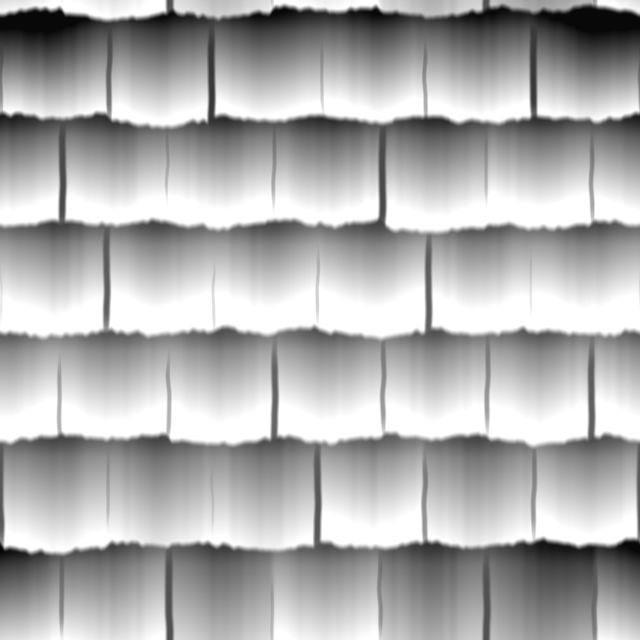
Write a three.js fragment shader that draws this texture map.

```glsl
// Greyscale height map of wooden roof shingles: six staggered courses of six.
// Each course ramps from a shadowed top to a bright ragged lip that overlaps
// the course below; seams, lips and tones vary by hashes that wrap at the border.

varying vec2 vUv;

const float COUNT = 6.0;        // shingles across and courses down
const float COURSE_SHIFT = 0.12; // part of a course hidden below the canvas
const float STAGGER = 0.575;    // seam offset of every other course

float hash(vec2 p) {
  return fract(sin(dot(p, vec2(127.1, 311.7))) * 4375.85);
}

// Hash of one shingle or seam, wrapping over the canvas
float cellHash(float column, float row, float seed) {
  return hash(vec2(mod(column, COUNT) + seed * 7.3, row + seed * 3.1));
}

// Smooth one-dimensional noise that repeats after a whole period
float noise(float x, float period, float seed) {
  float i = floor(x);
  float f = smoothstep(0.0, 1.0, x - i);
  return mix(hash(vec2(mod(i, period), seed)),
             hash(vec2(mod(i + 1.0, period), seed)), f);
}

// Nearest seam: x = its column, y = signed distance in shingle widths
vec2 nearestSeam(float x, float row) {
  float u = x * COUNT - STAGGER * (1.0 - mod(row, 2.0));
  float column = floor(u + 0.5);
  float jitter = (cellHash(column, row, 1.0) - 0.5) * 0.06;
  return vec2(column, u - column - jitter);
}

// Per-shingle random value, blended softly over the seam
float shingleValue(vec2 seam, float row, float seed) {
  return mix(cellHash(seam.x - 1.0, row, seed), cellHash(seam.x, row, seed),
             smoothstep(-0.04, 0.04, seam.y));
}

// One at a seam, falling to zero in the middle of a shingle
float sideRise(float d) {
  return 1.0 - smoothstep(0.0, 0.5, abs(d));
}

// Height of the lower lip relative to its course line
float lipOffset(float x, float row) {
  vec2 seam = nearestSeam(x, row);
  float ragged = (noise(x * 60.0, 60.0, row) - 0.5) * 0.035
               + (noise(x * 126.0, 126.0, row + 9.0) - 0.5) * 0.025;
  float level = (shingleValue(seam, row, 2.0) - 0.5) * 0.09;
  return level + ragged + 0.05 * sideRise(seam.y) - 0.025;
}

// Darkness of the gap between neighbours; every third seam stands wide open
float seamGap(vec2 seam, float row, float t) {
  float chance = cellHash(seam.x, row, 3.0);
  float phase = mod(mod(seam.x, COUNT) + row, 3.0);
  float open = 1.0 - step(0.5, abs(phase - 1.0));
  float strength = mix(0.65 * chance, 0.8 + 0.2 * chance, open);
  float centre = mix(0.3, 0.65, cellHash(seam.x, row, 4.0));
  float extent = mix(0.35, 0.85, strength);
  float taper = 1.0 - smoothstep(0.4 * extent, extent, abs(t - centre));
  float wobble = (noise(t * 5.0 + 10.0, 64.0, seam.x + row) - 0.5) * 0.02;
  float width = (0.018 + 0.035 * strength) * (0.5 + 0.5 * taper);
  float line = 1.0 - smoothstep(0.25 * width, width, abs(seam.y + wobble));
  return line * taper * min(1.0, strength + 0.1);
}

// Grey of one course; t runs from 0 at its lip to 1 at its top
float courseShade(float x, float row, float t) {
  vec2 seam = nearestSeam(x, row);
  float lipTone = 1.19 - 0.035 * (row - 3.0) * (row - 3.0);
  float topTone = 0.43 - 0.03 * (row - 1.7) * (row - 1.7);
  float shade = mix(lipTone, topTone, t);

  // Bowed ramp, shingle tone and fine vertical grain
  shade += 0.12 * sideRise(seam.y) - 0.03;
  float spread = mix(0.35, 0.12, smoothstep(0.0, 2.0, row));
  shade += (shingleValue(seam, row, 5.0) - 0.5) * spread * (1.0 - 0.6 * t);
  shade += (noise(x * 96.0, 96.0, row + 20.0) - 0.5) * 0.035;

  // Shadow under the course above, deeper in the outer corners
  shade -= 0.07 * smoothstep(0.8, 1.0, t);
  float corner = smoothstep(0.28, 0.5, abs(x - 0.5))
               * smoothstep(1.2, 2.5, abs(row - 2.5));
  shade -= 0.32 * corner * t;

  shade = clamp(shade, 0.03, 1.0);
  float gapTone = min(shade, 0.18 + 0.4 * topTone);
  return mix(shade, gapTone, seamGap(seam, row, t));
}

void main() {
  float y = vUv.y * COUNT + COURSE_SHIFT;
  float line = floor(y + 0.5);
  float upperRow = mod(line, COUNT);
  float lowerRow = mod(line - 1.0, COUNT);

  // The upper course covers the lower one down to its lip
  float upper = courseShade(vUv.x, upperRow, y - line);
  float lower = courseShade(vUv.x, lowerRow, y - line + 1.0);
  float lip = line + lipOffset(vUv.x, upperRow);
  float cover = smoothstep(-0.04, 0.035, y - lip);
  gl_FragColor = vec4(vec3(mix(lower, upper, cover)), 1.0);
}
```
